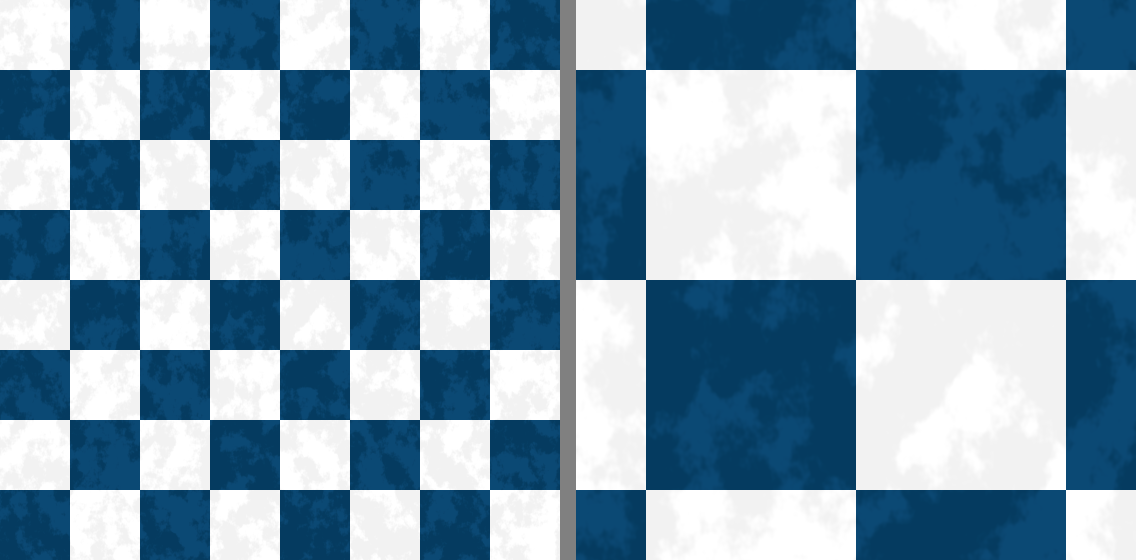
Left: the whole. Right: its middle third, enlarged.
A Shadertoy shader for this pattern:

```glsl
#define TILES 8.0
#define BLUE_DARK vec3(0.018, 0.232, 0.375)
#define BLUE_LIGHT vec3(0.045, 0.285, 0.455)
#define WHITE_SHADE vec3(0.950)
#define WHITE_CLEAN vec3(1.0)
#define MOTTLE_FREQ vec2(20.0, 16.0)
#define OCTAVES 5
#define GAIN 0.62
#define SOFTNESS 0.20
#define TILE_VARIATION 0.40

float hash(vec2 p) {
    uvec2 q = uvec2(p) * uvec2(1597u, 3571u);
    uint n = (q.x ^ q.y) + 977u;
    n = (n ^ (n >> 15)) * 73471u;
    n = (n ^ (n >> 13)) * 19937u;
    n ^= n >> 16;
    return float(n & 65535u) / 65536.0;
}

// Dot product of a random unit gradient on the wrapped lattice
float gradientDot(vec2 corner, vec2 offset, vec2 period) {
    float angle = 6.28319 * hash(mod(corner, period));
    return dot(vec2(cos(angle), sin(angle)), offset);
}

float gradientNoise(vec2 p, vec2 period) {
    vec2 i = floor(p), f = p - i;
    vec2 u = f * f * f * (f * (f * 6.0 - 15.0) + 10.0);
    vec2 e = vec2(1.0, 0.0);
    float low = mix(gradientDot(i, f, period),
                    gradientDot(i + e.xy, f - e.xy, period), u.x);
    float high = mix(gradientDot(i + e.yx, f - e.yx, period),
                     gradientDot(i + e.xx, f - e.xx, period), u.x);
    return mix(low, high, u.y);
}

// Layered noise that repeats over the unit square
float mottle(vec2 uv) {
    float sum = 0.0, amplitude = 1.0;
    vec2 freq = MOTTLE_FREQ;
    for (int k = 0; k < OCTAVES; k++) {
        vec2 shift = vec2(0.37, 0.61) * float(k);
        sum += amplitude * gradientNoise(uv * freq + shift, freq);
        freq *= 2.0;
        amplitude *= GAIN;
    }
    return sum;
}

// Signed distance to the nearest tile edge, alternating sign per tile
vec2 edgeDistance(vec2 p) {
    return 0.5 - abs(mod(p + 0.5, 2.0) - 1.0);
}

void mainImage(out vec4 fragColor, in vec2 fragCoord) {
    vec2 uv = fragCoord / iResolution.xy;
    vec2 p = uv * TILES;
    vec2 pixel = TILES / iResolution.xy;

    // Antialiased checkerboard
    vec2 side = clamp(2.0 * edgeDistance(p) / pixel, -1.0, 1.0);
    float blueMask = 0.5 + 0.5 * side.x * side.y;

    // Cloudy wear, with its balance shifted in each tile
    float bias = TILE_VARIATION * (hash(mod(floor(p), TILES) + 300.0) - 0.5);
    float wear = smoothstep(-SOFTNESS, SOFTNESS, mottle(uv) + bias);

    vec3 blue = mix(BLUE_DARK, BLUE_LIGHT, wear);
    vec3 white = mix(WHITE_SHADE, WHITE_CLEAN, wear);
    fragColor = vec4(mix(white, blue, blueMask), 1.0);
}
```
